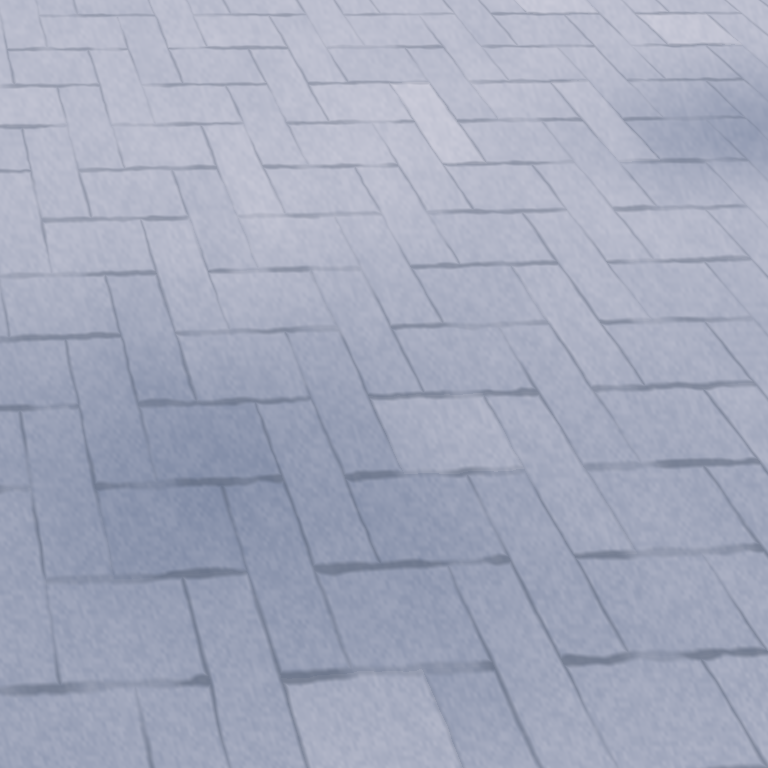
This texture is drawn by a Shadertoy shader. Its source:

```glsl
// Herringbone paving of 2:1 stone blocks seen in perspective.
// The canvas is projected onto ground units (one unit = one block width), each
// ground cell is assigned to its block, then joints, shade and grain are added.

#define DARK_STONE  vec3(0.46, 0.51, 0.62)
#define LIGHT_STONE vec3(0.78, 0.785, 0.84)
#define JOINT_COLOR vec3(0.38, 0.43, 0.52)
#define JOINT_HALF_WIDTH vec2(0.026, 0.042)
#define JOINT_SOFTNESS 0.022
#define JOINT_WOBBLE 0.035
#define BLOCK_VARIATION 0.09
#define STAIN_AMOUNT 0.14
#define GRAIN_AMOUNT 0.25
#define GRAIN_SCALE 210.0

float hash(vec2 p) {
    return fract(sin(dot(p, vec2(127.1, 311.7))) * 43758.5453);
}

float noise(vec2 p) {
    vec2 i = floor(p), f = fract(p);
    f = f * f * (3.0 - 2.0 * f);
    return mix(mix(hash(i), hash(i + vec2(1, 0)), f.x),
               mix(hash(i + vec2(0, 1)), hash(i + vec2(1, 1)), f.x), f.y);
}

float fbm(vec2 p) {
    float sum = 0.0, amp = 0.5;
    for (int i = 0; i < 4; i++) {
        sum += amp * noise(p);
        p = p * 2.03 + 17.3;
        amp *= 0.5;
    }
    return sum;
}

// Perspective from the canvas to ground units: x across, y into the distance
vec2 groundPosition(vec2 p) {
    vec2 q = vec2(p.x, 1.0 - p.y);
    float depth = q.y + 0.931 - 0.05 * (q.x - 0.169);
    float across = (q.x + 0.195 - 0.254 * (q.y + 0.949)) / (0.053 * depth);
    float rowHeight = (q.y + 0.052) / (1.0 - 0.0576 * (q.x - 0.169)) - 0.052;
    return vec2(across, 21.875 / (rowHeight + 0.931) - 12.0);
}

// Herringbone: position inside the block, its size and its lower left cell
void herringbone(vec2 g, out vec2 local, out vec2 size, out vec2 origin) {
    vec2 cell = floor(g);
    float kind = mod(cell.x - cell.y, 4.0);
    vec2 shift = vec2(0);
    if (kind < 0.5) shift.y = 1.0;
    if (kind > 2.5) shift.x = 1.0;
    size = kind < 1.5 ? vec2(1, 2) : vec2(2, 1);
    origin = cell - shift;
    local = g - origin;
}

float blob(vec2 p, vec2 center, vec2 radius) {
    vec2 d = (p - center) / radius;
    return exp(-dot(d, d));
}

// Broad light and shade over the paving, 0 dark to 1 light
float broadShade(vec2 p) {
    float shade = 0.45 + 0.40 * smoothstep(0.25, 0.9, p.y);
    shade += 0.17 * p.x * (1.0 - p.y);
    shade -= 0.25 * blob(p, vec2(0.30, 0.41), vec2(0.26, 0.17));
    shade -= 0.09 * blob(p, vec2(0.55, 0.22), vec2(0.25, 0.16));
    shade -= 0.44 * blob(p, vec2(0.98, 0.83), vec2(0.22, 0.075));
    shade += 0.10 * blob(p, vec2(0.38, 0.74), vec2(0.14, 0.10));
    return shade;
}

void mainImage(out vec4 fragColor, in vec2 fragCoord) {
    vec2 p = fragCoord / iResolution.xy;
    vec2 ground = groundPosition(p);
    vec2 pixel = fwidth(ground);
    float nearness = 1.0 - smoothstep(0.1, 1.0, p.y);

    // Blocks with slightly crooked edges
    vec2 wobble = vec2(noise(ground * 2.3), noise(ground * 2.3 + 41.0)) - 0.5;
    wobble += 0.6 * (vec2(noise(ground * 8.0 + 9.0), noise(ground * 8.0 + 73.0)) - 0.5);
    vec2 local, size, origin;
    herringbone(ground + JOINT_WOBBLE * wobble, local, size, origin);

    // Stone tone: broad shade, stains, block variation, a few bleached blocks
    float blockHash = hash(origin);
    float tone = broadShade(p) + STAIN_AMOUNT * (fbm(ground * 0.8) - 0.47);
    tone += BLOCK_VARIATION * (blockHash - 0.5);
    tone += 0.08 * step(0.95, blockHash);

    // Fine grain, stretched a little down the canvas
    vec2 grainPos = p * vec2(1.0, 0.75) * GRAIN_SCALE;
    grainPos.x += 0.4 * grainPos.y;
    float grain = 0.65 * noise(grainPos) + 0.35 * noise(grainPos * 0.47 + 31.0) - 0.5;
    tone += GRAIN_AMOUNT * grain * mix(0.65, 1.0, nearness);
    vec3 color = mix(DARK_STONE, LIGHT_STONE, clamp(tone, -0.1, 1.1));

    // Joints of uneven width, worn away in places and fainter far off
    vec2 edge = min(local, size - local);
    vec2 halfWidth = JOINT_HALF_WIDTH * (0.55 + 0.9 * noise(ground * 3.1 + 5.0));
    vec2 soft = JOINT_SOFTNESS + 0.7 * pixel;
    vec2 joint = 1.0 - smoothstep(halfWidth - soft, halfWidth + soft, edge);
    float wear = mix(0.35, 1.0, smoothstep(0.2, 0.65, noise(ground * 1.4 + 60.0)));
    float strength = wear * mix(0.5, 0.8, nearness);
    vec3 jointColor = mix(JOINT_COLOR, color * 0.75, 0.45);
    color = mix(color, jointColor, strength * max(joint.x * 0.9, joint.y));

    fragColor = vec4(color, 1.0);
}
```
